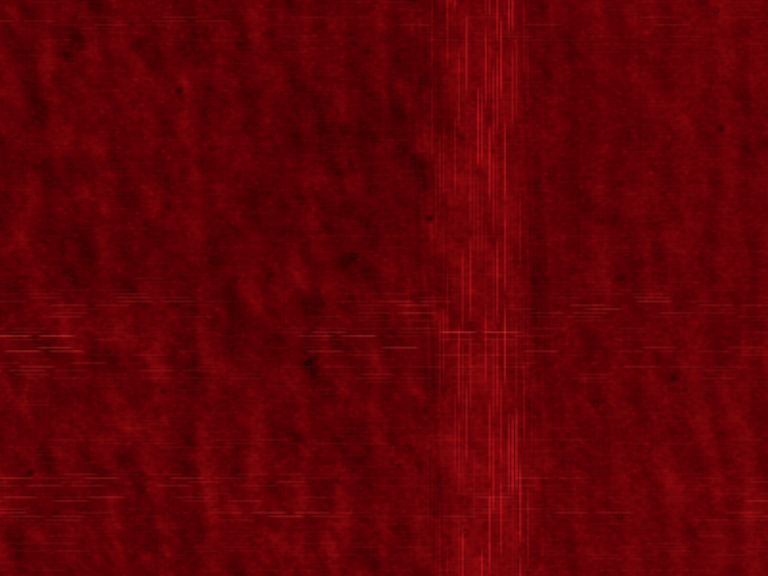
Write a WebGL 1 fragment shader that draws this texture.

```glsl
precision highp float;
uniform vec2 u_resolution;

float hash(vec2 p) {
  return fract(sin(dot(p, vec2(127.1, 311.7))) * 43758.547);
}

vec2 hash2(vec2 p) {
  return vec2(hash(p), hash(p + 37.3));
}

float bell(float x, float width) {
  return exp(-x * x / (width * width));
}

// Cellular noise: one soft light or dark blob per cell
float blobs(vec2 p) {
  vec2 cell = floor(p);
  float sum = 0.0;
  for (int j = -1; j <= 1; j++) {
    for (int i = -1; i <= 1; i++) {
      vec2 id = cell + vec2(float(i), float(j));
      vec2 d = p - id - hash2(id);
      sum += (2.0 * hash(id + 71.7) - 1.0) * exp(-4.0 * dot(d, d));
    }
  }
  return sum;
}

// Broken threads running along x, in rows stacked along y
float threads(vec2 p, float rows, float dashLength, float coverage) {
  float row = floor(p.y * rows);
  float along = p.x / dashLength + 7.0 * hash(vec2(row, 3.0));
  float f = fract(along);
  float lit = smoothstep(1.0 - coverage, 1.0, hash(vec2(floor(along), row)));
  float ends = smoothstep(0.0, 0.2, f) * (1.0 - smoothstep(0.8, 1.0, f));
  float profile = 1.0 - smoothstep(0.12, 0.48, abs(fract(p.y * rows) - 0.5));
  return lit * ends * profile;
}

// Leaning, slowly wandering vertical folds
float folds(vec2 p) {
  float x = p.x + 0.07 * p.y + 0.010 * sin(p.y * 7.0 + p.x * 4.0)
          + 0.004 * sin(p.y * 23.0 + p.x * 11.0);
  return 0.7 * sin(x * 88.0 + 1.2 * sin(x * 9.0))
       + 0.3 * sin(x * 151.0 + 2.0 * sin(p.y * 5.0));
}

// Sparse dark dots, some with a pale centre
float specks(vec2 p, float scale, float radius) {
  vec2 id = floor(p * scale);
  vec2 centre = (id + 0.15 + 0.7 * hash2(id + 9.0)) / scale;
  float r = length(p - centre) / radius;
  float present = step(0.68, hash(id + 5.0));
  float hollow = step(0.5, hash(id + 13.0)) * bell(r, 0.35);
  return present * (bell(r, 0.8) - hollow);
}

vec3 redRamp(float tone) {
  float light = max(tone - 0.37, 0.0);
  return vec3(tone, 0.18 * light, 0.008 + 0.16 * max(tone - 0.29, 0.0));
}

void main() {
  vec2 p = gl_FragCoord.xy / u_resolution.y;
  p.x *= 4.0 * u_resolution.y / (3.0 * u_resolution.x);

  // Bright vertical stripe with fine fringes on both sides
  float offset = p.x - 0.85 + 0.012 * sin(p.y * 3.0 - 0.6);
  float stripe = smoothstep(-0.12, -0.03, offset)
               * (1.0 - smoothstep(0.04, 0.09, offset));
  float fringeZone = bell(abs(offset) - 0.08, 0.06);
  float leaning = p.x + 0.05 * p.y;
  float fringes = sin(leaning * 340.0 + 2.0 * sin(leaning * 41.0))
                + 0.5 * sin(leaning * 520.0);

  // Broad light and soft mottling
  float rightSide = smoothstep(0.85, 1.3, p.x);
  float tone = 0.352 + 0.03 * rightSide + 0.082 * stripe;
  tone += 0.02 * bell(p.y - 0.1, 0.25) + 0.03 * rightSide * bell(p.y - 1.0, 0.15);
  tone -= 0.025 * bell(p.x - 0.62, 0.17) * bell(p.y - 0.68, 0.25);
  tone += 0.028 * folds(p) * (1.0 - 0.75 * stripe);
  tone += 0.013 * fringes * fringeZone;
  vec2 sheared = vec2(p.x + 0.3 * p.y, p.y);
  float calm = 1.0 - 0.4 * smoothstep(0.6, 1.0, p.x);
  tone += 0.07 * calm * blobs(sheared * vec2(32.0, 19.0));
  tone += 0.045 * calm * blobs(sheared * vec2(58.0, 44.0) + 17.0);
  tone += 0.05 * blobs(p * vec2(130.0, 160.0) + 5.0);
  tone -= 0.2 * specks(p, 4.5, 0.007);

  // Horizontal threads gather in loose layers
  float layers = bell(p.y - 0.42, 0.07) + 0.75 * bell(p.y - 0.14, 0.09)
               + 0.5 * bell(p.y - 1.0, 0.06);
  float clumps = 0.5 + 0.5 * sin(p.y * 150.0 + 2.0 * sin(p.y * 47.0));
  float patches = clamp(0.55 + 0.9 * blobs(p * vec2(5.0, 14.0)), 0.0, 1.0);
  float weft = threads(p, 150.0, 0.075, 0.7) * (0.08 + layers * clumps * patches);

  // Vertical threads fill the stripe
  float warp = threads(p.yx, 150.0, 0.16, 0.65) * (0.06 + stripe);

  vec3 color = redRamp(max(tone, 0.12));
  color += weft * vec3(0.17, 0.10, 0.09) + warp * vec3(0.16, 0.045, 0.05);
  gl_FragColor = vec4(color, 1.0);
}
```
